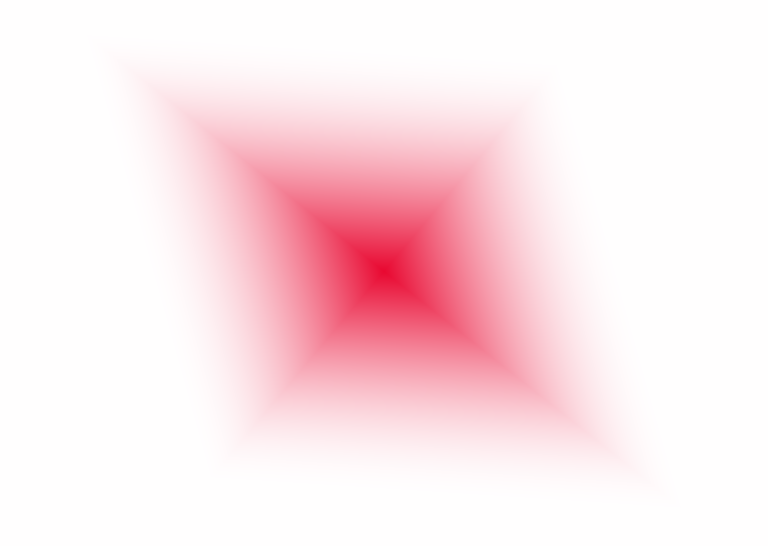
Give the GLSL for this background, as a Shadertoy shader.

```glsl
// A crimson glow fading to white through nested slanted parallelograms.

const vec3 PAPER = vec3(1.0, 0.996, 0.997);
const vec3 CRIMSON = vec3(0.912, 0.03, 0.19);
const float HALF_PI = 1.5707963;

float cross2(vec2 a, vec2 b) {
    return a.x * b.y - a.y * b.x;
}

// 0 at the centre, 1 on the parallelogram spanned by the two half axes
float skewedBoxDistance(vec2 p, vec2 halfU, vec2 halfV) {
    float area = cross2(halfU, halfV);
    vec2 local = vec2(cross2(p, halfV), cross2(halfU, p)) / area;
    return max(abs(local.x), abs(local.y));
}

// Strong core with a soft, level tail at the given reach
float glowFalloff(float d, float reach) {
    return 1.0 - sin(HALF_PI * clamp(d / reach, 0.0, 1.0));
}

void mainImage(out vec4 fragColor, in vec2 fragCoord) {
    // Centred coordinates in units of canvas height
    vec2 centre = vec2(0.5, 0.503) * iResolution.xy;
    vec2 p = (fragCoord - centre) / iResolution.y;

    // Slanted glow
    vec2 halfWidth = vec2(0.426, -0.0275);
    vec2 halfHeight = vec2(-0.1126, 0.401);
    float d = skewedBoxDistance(p, halfWidth, halfHeight);
    float glow = glowFalloff(d, 1.05);

    fragColor = vec4(mix(PAPER, CRIMSON, glow), 1.0);
}
```
